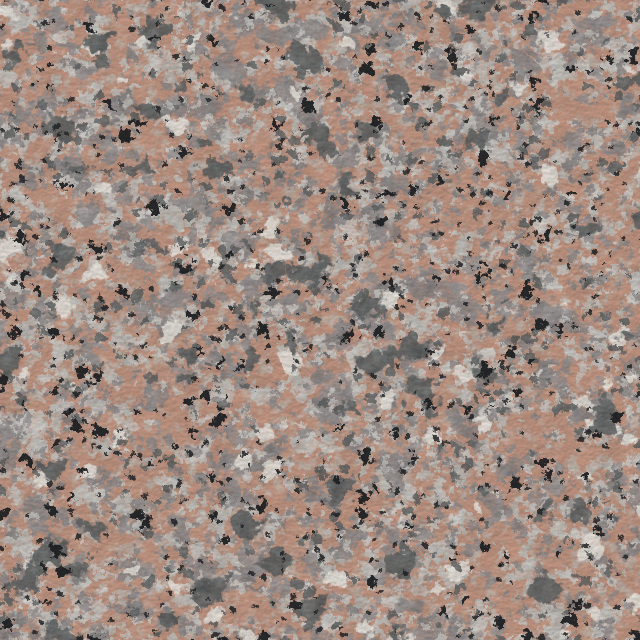
Write a Shadertoy shader that draws this texture.

```glsl
// Pink granite: a mottled feldspar ground under layers of scattered mineral grains,
// each a field of random ellipses with edges frayed by gradient noise.
// A fine embossed noise on top gives the rough, flamed finish.

vec3 hash3(vec2 p) {
    vec3 q = fract(p.xyx * vec3(0.1031, 0.1030, 0.0973));
    q += dot(q, q.yxz + 33.33);
    return fract((q.xxy + q.yzz) * q.zyx);
}

float cornerSlope(vec2 corner, vec2 offset) {
    return dot(hash3(corner).xy * 2.0 - 1.0, offset);
}

float gradientNoise(vec2 p) {
    vec2 i = floor(p), f = p - i;
    vec2 u = f * f * f * (f * (f * 6.0 - 15.0) + 10.0);
    vec2 e = vec2(1.0, 0.0);
    float low = mix(cornerSlope(i, f), cornerSlope(i + e, f - e), u.x);
    float high = mix(cornerSlope(i + e.yx, f - e.yx), cornerSlope(i + 1.0, f - 1.0), u.x);
    return mix(low, high, u.y);
}

float fbm(vec2 p) {
    float sum = 0.0, amplitude = 1.0;
    for (int i = 0; i < 4; i++) {
        sum += amplitude * gradientNoise(p);
        p = mat2(1.6, 1.2, -1.2, 1.6) * p + 17.3;
        amplitude *= 0.55;
    }
    return sum;
}

// Coverage of one layer of grains; density is the chance that a cell holds one.
float grains(vec2 uv, float cells, float density, float ragged, float seed) {
    vec2 p = uv * cells + seed;
    p += ragged * vec2(fbm(p * 1.7), fbm(p * 1.7 + 31.0));
    vec2 cell = floor(p);
    float d = 1.0;
    for (int y = -1; y <= 1; y++) {
        for (int x = -1; x <= 1; x++) {
            vec2 id = cell + vec2(x, y);
            vec3 rnd = hash3(id);
            if (rnd.z > density) continue;
            float tilt = (hash3(id + 71.0).x - 0.5) * 2.4;
            vec2 q = p - id - rnd.xy;
            q = mat2(cos(tilt), -sin(tilt), sin(tilt), cos(tilt)) * q;
            float radius = mix(0.18, 0.5, rnd.z / density);
            d = min(d, length(q * vec2(0.8, 1.25)) - radius);
        }
    }
    float soft = max(0.07, 0.8 * cells / iResolution.y);
    return 1.0 - smoothstep(-soft, soft, d);
}

// Rough surface height, slightly stretched sideways.
float relief(vec2 uv) {
    return gradientNoise(uv * vec2(85.0, 125.0))
         + 0.7 * gradientNoise(uv * vec2(170.0, 230.0) + 9.0);
}

void mainImage(out vec4 fragColor, in vec2 fragCoord) {
    vec2 uv = fragCoord / iResolution.y;
    float mottle = fbm(uv * 28.0);
    float veil = fbm(uv * 45.0 + 50.0);

    // Feldspar ground, from salmon to pale greyish pink
    vec3 color = mix(vec3(0.70, 0.54, 0.47), vec3(0.70, 0.64, 0.60),
                     smoothstep(-0.05, 0.5, veil));

    // Quartz and pale feldspar, large then small
    vec3 paleGrey = vec3(0.72, 0.715, 0.70) + 0.06 * mottle;
    vec3 midGrey = vec3(0.53, 0.515, 0.515) + 0.08 * mottle;
    float opacity = clamp(0.85 + 0.5 * veil, 0.4, 1.0);
    color = mix(color, paleGrey, opacity * grains(uv, 24.0, 0.50, 0.75, 10.0));
    color = mix(color, midGrey, opacity * grains(uv, 22.0, 0.42, 0.75, 140.0));
    color = mix(color, paleGrey, 0.85 * grains(uv, 55.0, 0.32, 0.70, 270.0));
    color = mix(color, midGrey, 0.85 * grains(uv, 50.0, 0.38, 0.70, 390.0));

    // Creamy white grains
    color = mix(color, vec3(0.84, 0.825, 0.80), 0.9 * grains(uv, 27.0, 0.10, 0.45, 520.0));

    // Dark grey grains
    vec3 darkGrey = vec3(0.36, 0.37, 0.37) + 0.08 * veil;
    color = mix(color, darkGrey, 0.9 * grains(uv, 21.0, 0.11, 0.55, 640.0));
    color = mix(color, darkGrey, 0.85 * grains(uv, 52.0, 0.14, 0.60, 760.0));

    // Black mica specks, large then small
    vec3 mica = vec3(0.12, 0.125, 0.135);
    color = mix(color, mica, 0.95 * grains(uv, 48.0, 0.065, 0.70, 880.0));
    color = mix(color, mica, 0.85 * grains(uv, 100.0, 0.06, 0.60, 990.0));

    // Soft mottling and relief lit from above
    float light = relief(uv) - relief(uv + vec2(-0.001, 0.0025));
    color *= 1.0 + 0.07 * mottle + 0.13 * light;

    fragColor = vec4(clamp(color, 0.0, 1.0), 1.0);
}
```
